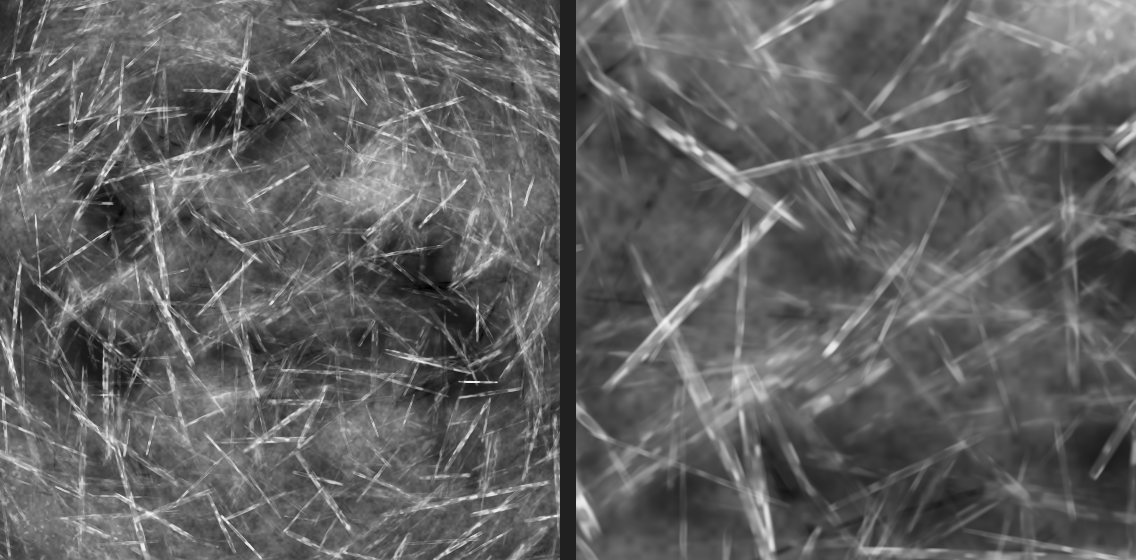
Left: the whole. Right: its middle third, enlarged.
Reproduce this texture procedurally as a WebGL 1 fragment shader.

```glsl
precision highp float;
uniform vec2 u_resolution;

const float PI = 3.14159265;
const int NEEDLES_PER_CELL = 4;
const float HAZE_LEVEL = 0.35;
const float HAZE_SCALE = 6.5;
const float CENTER_CONTRAST = 0.95;
const float RIM_CONTRAST = 0.48;
const float MOTTLE = 0.2;
const float SPARKLE = 0.4;
const float FAINT_LIGHT = 0.11;
const float BRIGHT_LIGHT = 0.95;
const float SHADOW_SHARE = 0.12;
const float SHADOW_LIGHT = -0.07;
const float STRAND_SCALE = 300.0;
const float GLINT_SCALE = 140.0;
const float RIM_SPREAD = 0.45;
const float BLACK_LEVEL = 0.1;
const mat2 TILT = mat2(0.8, 0.6, -0.6, 0.8);

vec4 hash4(vec3 p) {
  vec4 q = fract(p.xyzx * vec4(0.1031, 0.1030, 0.0973, 0.1099));
  q += dot(q, q.wzxy + 33.33);
  return fract((q.xxyz + q.yzzw) * q.zywx);
}

float noise(vec2 p, float seed) {
  vec2 i = floor(p);
  vec2 f = fract(p);
  f = f * f * (3.0 - 2.0 * f);
  float a = hash4(vec3(i, seed)).x;
  float b = hash4(vec3(i + vec2(1.0, 0.0), seed)).x;
  float c = hash4(vec3(i + vec2(0.0, 1.0), seed)).x;
  float d = hash4(vec3(i + 1.0, seed)).x;
  return mix(mix(a, b, f.x), mix(c, d, f.x), f.y);
}

float fbm(vec2 p) {
  float sum = 0.0;
  float weight = 0.5;
  for (int k = 0; k < 5; k++) {
    sum += weight * noise(p, 3.0 + float(k));
    p = TILT * p * 2.03 + 7.1;
    weight *= 0.55;
  }
  return sum / 1.055;
}

float rimAmount(vec2 p) {
  return smoothstep(0.25, 0.55, length(p - 0.5));
}

// Random directions in the middle, turning along the rim further out
float needleAngle(vec2 center, float pick) {
  vec2 radial = center - 0.5 + 0.0001;
  float tangent = atan(radial.x, -radial.y);
  return tangent + (pick - 0.5) * PI * mix(1.0, RIM_SPREAD, rimAmount(center));
}

// One crystal: blunt rod of lengthwise strands with bright glints
float needle(vec2 q, float halfLength, float halfWidth, float blur, float seed) {
  float along = abs(q.x) / halfLength;
  float width = halfWidth * (1.0 - 0.3 * along * along);
  float reach = width * (1.0 + blur) + 0.0006;
  if (along > 1.0 || abs(q.y) > reach) return 0.0;
  float body = 1.0 - smoothstep(width * 0.6 * (1.0 - blur), reach, abs(q.y));
  body *= 1.0 - smoothstep(0.92 - 0.5 * blur, 1.0, along);
  float strand = noise(q * vec2(28.0, STRAND_SCALE), seed);
  float spot = 0.6 * noise(q * vec2(GLINT_SCALE, 2.0 * GLINT_SCALE), seed + 5.0);
  spot += 0.4 * noise(q * vec2(0.4 * GLINT_SCALE, 1.3 * GLINT_SCALE), seed + 6.0);
  float grain = (0.1 + 1.4 * strand) * (0.45 + 1.9 * smoothstep(0.4, 0.85, spot));
  return body * mix(grain, 0.8, blur * 0.4);
}

float needleLayer(vec2 p, float cells, float halfWidth, float softness, float gain, float seed) {
  vec2 home = floor(p * cells);
  float light = 0.0;
  for (int y = -1; y <= 1; y++) {
    for (int x = -1; x <= 1; x++) {
      vec2 cell = home + vec2(float(x), float(y));
      for (int k = 0; k < NEEDLES_PER_CELL; k++) {
        float id = seed + 7.0 * float(k);
        vec4 place = hash4(vec3(cell + 11.0, id));
        vec4 look = hash4(vec3(cell + 57.0, id + 3.0));
        vec2 center = (cell + place.xy) / cells;
        float angle = needleAngle(center, place.z);
        vec2 axis = vec2(cos(angle), sin(angle));
        vec2 d = p - center;
        vec2 q = vec2(dot(d, axis), axis.x * d.y - axis.y * d.x);
        float halfLength = mix(0.25, 0.75, place.w) / cells;
        float width = halfWidth * mix(0.5, 1.3, look.x);
        bool shadow = look.w < SHADOW_SHARE;
        float blur = max(softness, shadow ? 0.6 : 0.7 * look.y * (1.0 - look.z));
        float strength = FAINT_LIGHT + BRIGHT_LIGHT * pow(look.z, 5.0);
        strength = shadow ? SHADOW_LIGHT : strength;
        light += gain * strength * needle(q, halfLength, width, blur, id + floor(20.0 * look.x));
      }
    }
  }
  return light;
}

void main() {
  vec2 p = gl_FragCoord.xy / u_resolution;

  // Cloudy depth with dark voids toward the middle
  float contrast = mix(CENTER_CONTRAST, RIM_CONTRAST, rimAmount(p));
  float cloud = fbm(p * HAZE_SCALE + 2.7) - 0.5;
  float haze = HAZE_LEVEL + contrast * cloud;
  float mottle = 0.55 * noise(TILT * p * 85.0, 31.0) + 0.45 * noise(p * 200.0, 32.0) - 0.5;
  haze += MOTTLE * mottle * smoothstep(0.05, 0.4, haze);
  haze *= 1.0 - 0.35 * smoothstep(0.58, 0.72, length(p - 0.5));
  haze = max(haze, BLACK_LEVEL);

  // Needles from blurred and deep to fine and sharp
  float light = needleLayer(p, 4.0, 0.013, 0.75, 0.4, 101.0);
  light += needleLayer(p, 7.0, 0.0075, 0.6, 0.5, 421.0);
  light += needleLayer(p, 4.0, 0.0072, 0.1, 0.9, 151.0);
  light += needleLayer(p, 6.0, 0.0060, 0.1, 0.9, 211.0);
  light += needleLayer(p, 7.0, 0.0045, 0.15, 0.9, 263.0);
  light += needleLayer(p, 10.0, 0.0032, 0.1, 0.9, 317.0);

  // Broken crystal dust gathered in the brighter clouds
  float dust = 0.6 * noise(TILT * p * 120.0, 41.0) + 0.4 * noise(TILT * TILT * p * 210.0, 42.0);
  light += SPARKLE * smoothstep(0.58, 0.9, dust) * smoothstep(0.0, 0.25, cloud);

  float gray = haze + (1.0 - haze) * (1.0 - exp(-max(light, -0.15)));
  gl_FragColor = vec4(vec3(clamp(gray, 0.0, 1.0)), 1.0);
}
```
